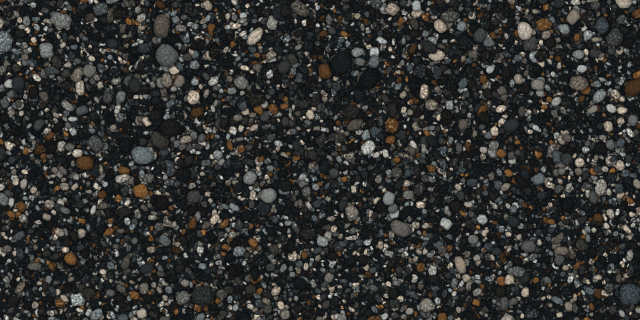
Reproduce this texture procedurally as a Shadertoy shader.

```glsl
// Dark gravel: several sizes of overlapping rounded pebbles in grey, beige and rust.

vec4 hash4(vec2 p) {
    vec4 q = fract(vec4(p.xyxy) * vec4(0.1031, 0.1030, 0.0973, 0.1099));
    q += dot(q, q.wzxy + 33.33);
    return fract((q.xxyz + q.yzzw) * q.zywx);
}

float gradDot(vec2 cell, vec2 offset) {
    float angle = 6.2832 * hash4(cell + 57.0).x;
    return dot(vec2(cos(angle), sin(angle)), offset);
}

// Gradient noise, roughly -0.7 to 0.7
float gradientNoise(vec2 p) {
    vec2 i = floor(p), f = fract(p);
    vec2 u = f * f * f * (f * (f * 6.0 - 15.0) + 10.0);
    vec2 e = vec2(0.0, 1.0);
    return mix(mix(gradDot(i, f), gradDot(i + e.yx, f - e.yx), u.x),
               mix(gradDot(i + e.xy, f - e.xy), gradDot(i + e.yy, f - e.yy), u.x), u.y);
}

// Mostly dark blue-grey stones, fewer pale warm ones, some rust
vec3 stoneColor(vec4 rnd) {
    float tone = 0.095 + 0.60 * pow(rnd.x, 2.35);
    vec3 cool = vec3(0.88, 1.01, 1.07);
    vec3 warm = vec3(1.08, 1.0, 0.89);
    float warmth = clamp(0.15 + 1.1 * tone + 0.9 * (rnd.y - 0.5), 0.0, 1.0);
    vec3 rust = mix(vec3(0.22, 0.16, 0.11), vec3(0.50, 0.35, 0.20), rnd.x);
    return mix(tone * mix(cool, warm, warmth), rust, step(0.93, rnd.z));
}

// Paints one grid of scattered pebbles over the colour below
vec3 paintPebbles(vec3 color, vec2 uv, float size, float density, float seed, float grain) {
    vec2 p = uv / size + seed * 3.7;
    p += 0.09 * vec2(gradientNoise(p * 2.3), gradientNoise(p * 2.3 + 31.0));
    vec2 home = floor(p);

    for (int y = -1; y <= 1; y++)
    for (int x = -1; x <= 1; x++) {
        vec2 cell = home + vec2(x, y);
        vec4 place = hash4(cell + seed * 71.0 + 11.0);
        if (place.w > density) continue;
        vec4 form = hash4(cell + seed * 37.0 + 203.0);
        vec4 paint = hash4(cell + seed * 53.0 + 419.0);

        // Rotated superellipse, from oval to blocky
        float angle = 6.2832 * place.z;
        float c = cos(angle), s = sin(angle);
        vec2 q = mat2(c, -s, s, c) * (p - cell - place.xy);
        float radius = mix(0.34, 0.58, form.x);
        vec2 axes = radius * vec2(1.0, mix(0.52, 0.92, form.y));
        float power = mix(1.7, 2.9, form.z);
        vec2 a = pow(abs(q / axes) + 0.0001, vec2(power));
        float dist = pow(a.x + a.y, 1.0 / power);

        // Contact shadow, then the shaded stone
        color *= 1.0 - 0.45 * smoothstep(1.4, 0.95, dist);
        float edge = 0.7 / (iResolution.y * size * axes.y);
        float cover = smoothstep(1.0 + edge, 1.0 - edge, dist);
        vec2 toCenter = (p - cell - place.xy) / radius;
        float light = 1.0 - 0.28 * smoothstep(0.5, 1.05, dist)
                    + 0.09 * dot(toCenter, vec2(-0.5, 0.85));
        vec3 stone = stoneColor(paint);
        stone *= light * (1.0 + grain * mix(0.15, 0.65, form.w));
        stone += 0.10 * step(0.75, paint.w) * smoothstep(0.12, 0.5, grain);
        color = mix(color, stone, cover);
    }
    return color;
}

void mainImage(out vec4 fragColor, in vec2 fragCoord) {
    vec2 uv = fragCoord / iResolution.y;
    float grain = gradientNoise(uv * 125.0) + 0.6 * gradientNoise(uv * 210.0 + 9.0);

    // Dark bed between the stones
    vec3 color = vec3(0.085, 0.105, 0.115) * (1.0 + 0.5 * grain);

    // From fine grit to rare large stones
    for (int i = 0; i < 6; i++) {
        float level = float(i);
        float size = 0.016 * pow(1.4, level);
        float density = 0.95 * exp(-0.17 * level * level);
        color = paintPebbles(color, uv, size, density, level + 1.0, grain);
    }

    // Keep the deepest shadows slightly blue
    color = max(color, vec3(0.055, 0.072, 0.082));
    fragColor = vec4(color, 1.0);
}
```
